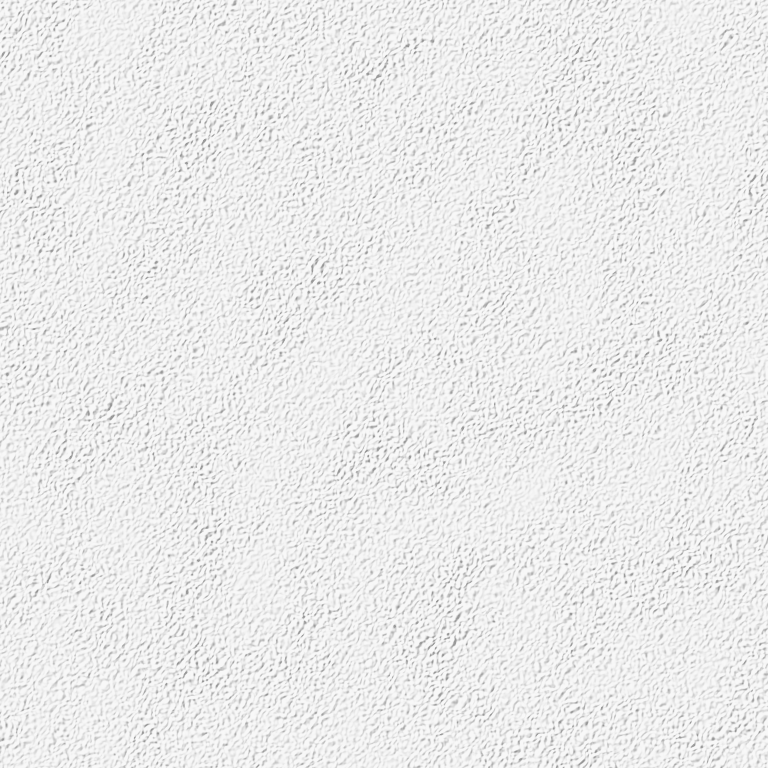
A WebGL 1 fragment shader for this texture:

```glsl
precision highp float;
// Fine white stucco: a diagonal-grained relief lit from the upper left.

uniform vec2 u_resolution;

const vec2 GRAIN_DIR = vec2(0.616, 0.788);   // unit direction of the strokes
const vec2 GRAIN_CELLS = vec2(168.0, 184.0); // bumps per canvas, along and across
const float EMBOSS_STEP = 0.4;               // slope sampling distance, in bumps
const float SLOPE_SPREAD = 0.55;             // typical slope, used to normalise
const float WANDER = 0.7;                    // bending of the strokes
const float PATCHINESS = 0.65;               // variation of the relief depth
const float BASE_TONE = 0.942;               // flat plaster
const float SHADOW_GAIN = 0.05;              // darkening per unit of slope
const float SHADOW_BITE = 0.022;             // extra darkening of steep slopes
const float LIGHT_RANGE = 0.032;             // most a lit slope can brighten
const float LIGHT_RATE = 2.1;                // how soon lit slopes saturate
const float DARKEST = 0.6;

vec2 hash2(vec2 cell) {
  vec3 q = fract(cell.xyx * vec3(0.1031, 0.1030, 0.0973));
  q += dot(q, q.yzx + 33.33);
  return fract((q.xx + q.yz) * q.zy);
}

float cornerSlope(vec2 cell, vec2 offset) {
  vec2 gradient = normalize(hash2(cell) - 0.4999);
  return dot(gradient, offset);
}

// Gradient noise with a quintic fade
float noise(vec2 p) {
  vec2 cell = floor(p);
  vec2 f = p - cell;
  vec2 fade = f * f * f * (f * (f * 6.0 - 15.0) + 10.0);
  vec2 e = vec2(1.0, 0.0);
  float low = mix(cornerSlope(cell, f), cornerSlope(cell + e, f - e), fade.x);
  float high = mix(cornerSlope(cell + e.yx, f - e.yx),
                   cornerSlope(cell + e.xx, f - e.xx), fade.x);
  return mix(low, high, fade.y);
}

// Two layers on differently turned grids, so that no lattice shows
float plasterHeight(vec2 p) {
  vec2 turned = mat2(0.8, 0.6, -0.6, 0.8) * p;
  return 0.85 * noise(p) + 0.45 * noise(turned * 1.25 + 57.3);
}

// Broad streaky patches of deeper and shallower relief
float reliefDepth(vec2 uv) {
  vec2 p = uv * vec2(6.0, 10.0);
  float patches = noise(p + 11.7) + 0.7 * noise(p * 2.7 + 31.1);
  return max(1.0 + PATCHINESS * patches, 0.3);
}

// Lit slopes saturate softly, shaded ones darken ever faster
float plasterTone(float slope) {
  float shade = max(-slope, 0.0);
  float shadow = shade * (SHADOW_GAIN + SHADOW_BITE * shade);
  float light = LIGHT_RANGE * (1.0 - exp(-LIGHT_RATE * max(slope, 0.0)));
  return max(BASE_TONE - shadow + light, DARKEST);
}

void main() {
  vec2 uv = gl_FragCoord.xy / min(u_resolution.x, u_resolution.y);

  // Grain frame: x runs along the strokes, y points towards the light
  vec2 acrossDir = vec2(-GRAIN_DIR.y, GRAIN_DIR.x);
  vec2 grain = vec2(dot(uv, GRAIN_DIR), dot(uv, acrossDir));
  vec2 p = grain * GRAIN_CELLS;
  p += WANDER * vec2(noise(p * 0.31 + 5.2), noise(p * 0.31 + 83.9));

  // Emboss: compare the height with that of a point nearer the light
  vec2 towardLight = vec2(0.0, EMBOSS_STEP);
  float rise = plasterHeight(p) - plasterHeight(p + towardLight);
  float slope = rise / (EMBOSS_STEP * SLOPE_SPREAD);

  gl_FragColor = vec4(vec3(plasterTone(slope * reliefDepth(grain))), 1.0);
}
```
